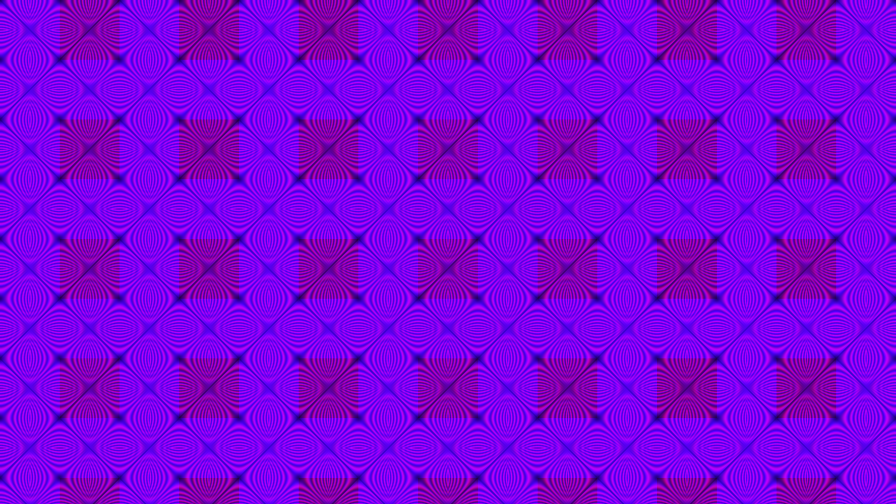
Write a Shadertoy shader that draws this pattern.

```glsl
const float PI = 3.14159265;
const float TILES_ACROSS = 15.0;
const float FRINGE_DENSITY = 48.0;

// Signed offset from the nearest multiple of period
vec2 foldNearest(vec2 p, float period) {
    return (fract(p / period + 0.5) - 0.5) * period;
}

// Antialiased coverage, positive distance lies outside
float coverage(float dist, float pixel) {
    return 1.0 - smoothstep(-0.5 * pixel, 0.5 * pixel, dist);
}

// Hyperbolic rings that fade where they become finer than the pixels
float saddleFringe(vec2 offset, float density, float shift, float pixel) {
    float phase = PI * density * (offset.x * offset.x - offset.y * offset.y);
    float rate = 2.0 * PI * density * length(offset) * pixel;
    float visible = 1.0 - 0.75 * smoothstep(0.6 * PI, 1.5 * PI, rate);
    return cos(phase + shift) * visible;
}

// Node rings blended with weaker rings around the tile centres
float moire(vec2 p, float shift, float pixel) {
    vec2 node = foldNearest(p, 1.0);
    vec2 centre = foldNearest(p + 0.5, 1.0);
    float centreWeight = exp(-14.0 * dot(centre, centre));
    float nodeRings = saddleFringe(node, FRINGE_DENSITY, shift, pixel);
    float centreRings = saddleFringe(centre, FRINGE_DENSITY, shift, pixel);
    return mix(nodeRings, 0.7 * centreRings, centreWeight);
}

// One tile in every two by two block
float shadedTile(vec2 p, float pixel) {
    vec2 d = abs(foldNearest(p - vec2(1.5, 0.5), 2.0)) - 0.5;
    return coverage(max(d.x, d.y), pixel);
}

// Diagonals crossing at alternate nodes
float diagonalLine(vec2 p, float halfWidth, float pixel) {
    vec2 d = abs(foldNearest(vec2(p.x - p.y, p.x + p.y), 2.0)) * 0.7071;
    return coverage(min(d.x, d.y) - halfWidth, pixel);
}

// Slow drift of strength from tile to tile
float tileDrift(vec2 id) {
    return 0.6 * sin(id.x * 0.85 + 4.4) + 0.4 * sin(id.y * 0.7 + id.x * 0.31);
}

void mainImage(out vec4 fragColor, in vec2 fragCoord) {
    float pixel = TILES_ACROSS / iResolution.x;
    vec2 p = vec2(fragCoord.x, iResolution.y - fragCoord.y) * pixel;

    float shade = shadedTile(p, pixel);
    float drift = tileDrift(floor(p));
    float redRings = moire(p, PI, pixel);
    float blueRings = moire(p, 0.65 * PI, pixel);

    // Bright violet ground and dusky tiles
    vec3 ground = vec3(0.49, 0.0, 0.95 + 0.015 * drift);
    vec3 dusk = vec3(0.505, 0.0, 0.68 - 0.04 * drift);
    vec3 color = mix(ground, dusk, shade);

    // Red and blue rings are slightly out of step
    color.r += 0.23 * redRings;
    color.b += mix(0.09, 0.17, shade) * blueRings;

    // Thin indigo diagonals and dark pinches at their crossings
    float line = diagonalLine(p, 0.012, pixel);
    vec3 indigo = mix(vec3(0.20, 0.0, 0.78), vec3(0.22, 0.0, 0.40), shade);
    color = mix(color, indigo, 0.75 * line);
    vec2 node = foldNearest(p, 1.0);
    color *= 1.0 - 0.45 * exp(-260.0 * dot(node, node));

    fragColor = vec4(clamp(color, 0.0, 1.0), 1.0);
}
```
